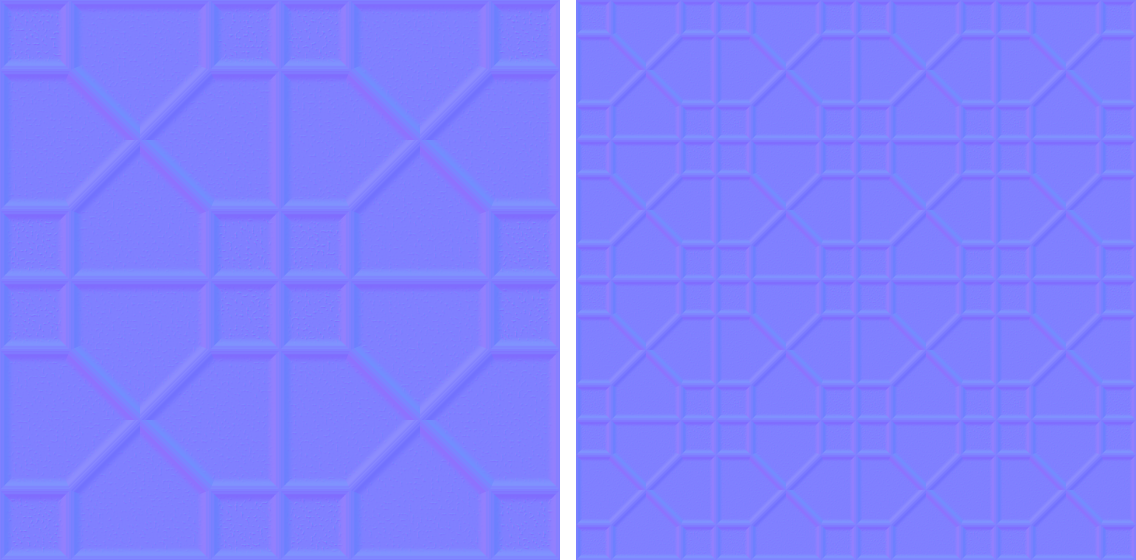
Left, the tile; right, the same tile 2 across and 2 down.
Give the GLSL for this texture map, as a Shadertoy shader.

```glsl
// Normal map of coffered panels: corner squares and mitred pentagons between flat moulded strips, pitted faces.

const float REPEATS = 2.0;        // cells across and down
const float SQUARE_EDGE = 0.25;   // inner edge of corner squares, from cell centre
const float PIT_PERIOD = 200.0;   // noise cells across the canvas
const int SAMPLES = 3;            // antialiasing grid per side

// Unit gradient for a lattice point, wrapped to the period
vec2 latticeGradient(vec2 cell, float period) {
    uvec2 k = uvec2(mod(cell, period));
    uint h = k.x * 1597u + k.y * 51749u + 977u;
    h = (h ^ (h >> 15)) * 73244u + 12289u;
    h = (h ^ (h >> 13)) * 40503u;
    h ^= h >> 16;
    float angle = 6.28319 * float(h & 1023u) / 1024.0;
    return vec2(cos(angle), sin(angle));
}

float gradientNoise(vec2 p, float period) {
    vec2 i = floor(p), f = p - i;
    vec2 u = f * f * f * (f * (f * 6.0 - 15.0) + 10.0);
    vec2 e = vec2(1.0, 0.0);
    float a = dot(latticeGradient(i, period), f);
    float b = dot(latticeGradient(i + e.xy, period), f - e.xy);
    float c = dot(latticeGradient(i + e.yx, period), f - e.yx);
    float d = dot(latticeGradient(i + e.xx, period), f - e.xx);
    return mix(mix(a, b, u.x), mix(c, d, u.x), u.y);
}

// Height of the pitted surface; isolated dimples below a level face
float pitHeight(vec2 p, float period) {
    return -smoothstep(0.12, 0.55, gradientNoise(p, period));
}

vec2 pitSlope(vec2 uv, float period) {
    vec2 p = uv * period;
    vec2 e = vec2(0.3, 0.0);
    float h = pitHeight(p, period);
    return (vec2(pitHeight(p + e.xy, period), pitHeight(p + e.yx, period)) - h) / e.x;
}

// Keeps the nearer edge: xy is its outward direction, z its distance
vec3 nearerEdge(vec3 a, vec3 b) {
    return a.z < b.z ? a : b;
}

bool inSquare(vec2 q) {
    return min(abs(q.x), abs(q.y)) > SQUARE_EDGE;
}

// Nearest strip around a point of the centred cell
vec3 panelEdge(vec2 q) {
    vec2 a = abs(q);
    bool swapped = a.x > a.y;
    if (swapped) a = a.yx;
    vec3 edge = vec3(0.0, 1.0, 0.5 - a.y);
    if (inSquare(q)) {
        edge = nearerEdge(edge, vec3(1.0, 0.0, 0.5 - a.x));
        edge = nearerEdge(edge, vec3(-1.0, 0.0, a.x - SQUARE_EDGE));
        edge = nearerEdge(edge, vec3(0.0, -1.0, a.y - SQUARE_EDGE));
    } else {
        edge = nearerEdge(edge, vec3(1.0, 0.0, SQUARE_EDGE - a.x));
        edge = nearerEdge(edge, vec3(0.7071, -0.7071, (a.y - a.x) * 0.7071));
    }
    if (swapped) edge.xy = edge.yx;
    edge.xy *= sign(q);
    return edge;
}

// Steepness of the moulding: level strip, thin fillet, ledge, then a soft bevel
float mouldingSlope(float d) {
    float fillet = smoothstep(0.003, 0.006, d) * (1.0 - smoothstep(0.007, 0.011, d));
    float bevel = smoothstep(0.009, 0.018, d) * (1.0 - smoothstep(0.020, 0.050, d));
    return 0.10 * fillet + 0.155 * bevel;
}

// Surface normal, with the green axis pointing down the canvas
vec3 surfaceNormal(vec2 uv) {
    vec2 q = fract(uv * REPEATS) - 0.5;
    vec3 edge = panelEdge(q);
    float face = smoothstep(0.018, 0.045, edge.z);
    float pitDepth = face * (inSquare(q) ? 0.048 : 0.028);
    vec2 tilt = edge.xy * mouldingSlope(edge.z);
    tilt -= pitDepth * pitSlope(uv, PIT_PERIOD);
    return normalize(vec3(tilt.x, -tilt.y, 1.0));
}

void mainImage(out vec4 fragColor, in vec2 fragCoord) {
    vec3 total = vec3(0.0);
    for (int j = 0; j < SAMPLES; j++) {
        for (int i = 0; i < SAMPLES; i++) {
            vec2 offset = (vec2(i, j) + 0.5) / float(SAMPLES) - 0.5;
            total += surfaceNormal((fragCoord + offset) / iResolution.xy);
        }
    }
    vec3 normal = total / float(SAMPLES * SAMPLES);
    fragColor = vec4(0.5 + 0.5 * normal, 1.0);
}
```
